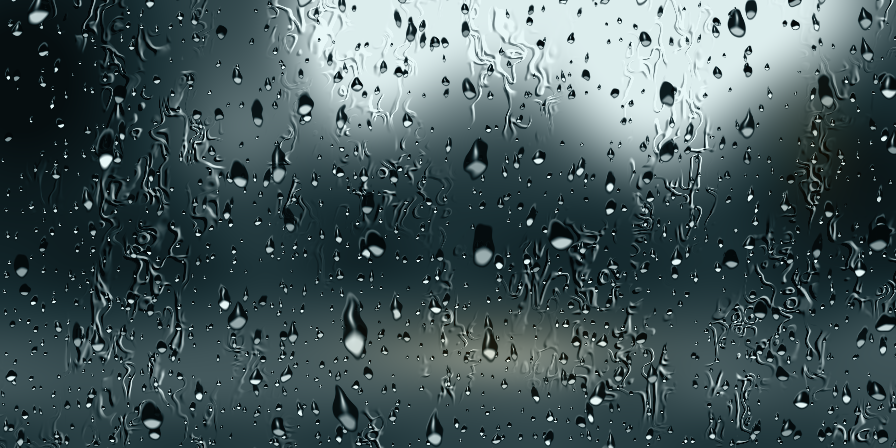
Write a Shadertoy shader that draws this texture.

```glsl
const float SKY_TONE = 0.92;
const float NIGHT_TONE = 0.05;
const float DROP_SHADE = 0.03;
const float RIVULET_GAIN = 0.6;
const vec2 RIVULET_SCALE = vec2(58.0, 22.0);
const vec2 DROP_RADIUS = vec2(0.11, 0.21);    // smallest and largest, in cells
const vec2 LARGE_CELL = vec2(0.145, 0.18);
const vec2 MEDIUM_CELL = vec2(0.078, 0.096);
const vec2 SMALL_CELL = vec2(0.046, 0.058);
const vec2 TINY_CELL = vec2(0.028, 0.037);
const vec3 COOL_TINT = vec3(-0.08, 0.012, 0.036);
const vec3 SKY_TINT = vec3(-0.055, 0.008, 0.008);
const vec3 WARM_TINT = vec3(0.06, 0.02, -0.03);

vec4 hash4(vec2 p) {
    vec4 h = fract(p.xyxy * vec4(0.1031, 0.1030, 0.0973, 0.1099));
    h += dot(h, h.wzxy + 33.33);
    return fract((h.xxyz + h.yzzw) * h.zywx);
}

float noise(vec2 p) {
    vec2 i = floor(p), f = fract(p);
    f = f * f * (3.0 - 2.0 * f);
    float low = mix(hash4(i).x, hash4(i + vec2(1, 0)).x, f.x);
    float high = mix(hash4(i + vec2(0, 1)).x, hash4(i + vec2(1, 1)).x, f.x);
    return mix(low, high, f.y);
}

float blob(vec2 p, vec2 center, vec2 size) {
    vec2 q = (p - center) / size;
    return exp(-dot(q, q));
}

// Defocused view behind the glass, as a single tone
float scene(vec2 p) {
    float tone = mix(0.23, 0.31, smoothstep(0.0, 0.17, p.y));
    tone = mix(tone, 0.15, smoothstep(0.2, 0.42, p.y));
    tone = mix(tone, 0.25, smoothstep(0.5, 0.75, p.y));
    tone += 0.2 * blob(p, vec2(0.53, 0.7), vec2(0.16, 0.2));
    tone += 0.17 * blob(p, vec2(1.12, 0.2), vec2(0.24, 0.06));
    tone += 0.07 * (noise(p * vec2(5.0, 7.0)) - 0.5);
    float night = blob(p, vec2(0.05, 0.82), vec2(0.32, 0.36))
                + 0.7 * blob(p, vec2(1.96, 0.62), vec2(0.17, 0.2));
    tone = mix(tone, NIGHT_TONE, min(night * 1.1, 1.0));
    float sky = blob(p, vec2(0.8, 0.93), vec2(0.18, 0.26))
              + blob(p, vec2(1.1, 1.03), vec2(0.26, 0.26))
              + blob(p, vec2(1.46, 0.86), vec2(0.21, 0.27))
              + blob(p, vec2(1.72, 1.02), vec2(0.26, 0.22));
    return mix(tone, SKY_TONE, smoothstep(0.05, 1.05, sky));
}

// Thin wrinkled water trails
float rivulet(vec2 p) {
    vec2 q = p * RIVULET_SCALE;
    q += 3.0 * (noise(p * 34.0) - 0.5);
    float ridge = 1.0 - abs(2.0 * noise(q) - 1.0);
    return smoothstep(0.68, 0.98, ridge);
}

float addRivulets(float tone, vec2 p) {
    float patches = smoothstep(0.42, 0.72, noise(p * vec2(11.0, 5.0) + 7.0));
    patches *= smoothstep(0.3, 0.65, noise(p * vec2(38.0, 21.0) + 3.0));
    float relief = rivulet(p) - 0.8 * rivulet(p + vec2(0.005, 0.004));
    return tone + RIVULET_GAIN * patches * relief;
}

// Dark lens with a bright foot and a glint
float shadeDrop(vec2 q, float d, float behind, vec4 look) {
    float bright = smoothstep(0.45, 0.85, behind);
    float tone = DROP_SHADE + 0.1 * look.x * behind;
    float foot = smoothstep(-0.1, -0.4, q.y + 0.35 * q.x * q.x)
               * smoothstep(1.0, 0.75, d);
    tone = mix(tone, mix(0.55, 1.0, look.w), foot);
    float streak = blob(q, vec2(0.4 * look.y - 0.35, 0.3), vec2(0.2, 0.38));
    tone += 0.75 * streak * step(0.4, look.z);
    float rim = smoothstep(0.7, 0.95, d) * smoothstep(0.0, 0.6, q.y - 0.4 * q.x);
    return tone + 0.35 * rim * (1.0 - bright) * step(0.3, look.w);
}

float addDrops(float tone, vec2 p, vec2 cell, float density, float seed) {
    float behind = tone;
    vec2 home = floor(p / cell);
    for (int j = -1; j <= 1; j++)
    for (int i = -1; i <= 1; i++) {
        vec2 id = home + vec2(i, j);
        vec4 place = hash4(id + seed);
        if (place.x > density) continue;
        vec4 look = hash4(id + seed + 51.7);
        vec2 center = (id + 0.5 + 0.6 * (place.yz - 0.5)) * cell;
        float radius = cell.x * mix(DROP_RADIUS.x, DROP_RADIUS.y, place.w * place.w);
        float stretch = 1.2 + 1.7 * look.x * look.x * look.x;
        vec2 q = (p - center) / radius;
        q.x += 0.5 * (look.y - 0.5) * q.y;
        q += 0.5 * (noise(q * 0.9 + id * 5.3) - 0.5);
        q.y /= stretch;
        q.x /= 1.0 - 0.6 * look.z * smoothstep(-0.4, 1.0, q.y);
        float d = length(q);
        float soft = min(0.8 / (iResolution.y * radius), 0.4);
        float cover = 1.0 - smoothstep(1.0 - soft, 1.0 + soft, d);
        tone = mix(tone, shadeDrop(q, d, behind, look), cover);
    }
    return tone;
}

void mainImage(out vec4 fragColor, in vec2 fragCoord) {
    vec2 p = fragCoord / iResolution.y;
    float tone = addRivulets(scene(p), p);

    // Fine drops crowd the lower pane
    float crowd = mix(1.0, 0.4, smoothstep(0.35, 0.9, p.y));
    tone = addDrops(tone, p, TINY_CELL, 0.55 * crowd, 11.0);
    tone = addDrops(tone, p, SMALL_CELL, 0.6 * crowd, 137.0);
    tone = addDrops(tone, p, MEDIUM_CELL, 0.55, 271.0);
    tone = addDrops(tone, p, LARGE_CELL, 0.36, 419.0);

    // Cool grade with two faint warm patches
    tone = clamp(tone, 0.03, 0.96);
    vec3 color = tone + mix(COOL_TINT, SKY_TINT, tone) * smoothstep(-0.05, 0.2, tone);
    float warmth = blob(p, vec2(1.1, 0.22), vec2(0.3, 0.09))
                 + 0.7 * blob(p, vec2(1.82, 0.68), vec2(0.1, 0.14));
    color += WARM_TINT * warmth;
    fragColor = vec4(clamp(color, 0.0, 1.0), 1.0);
}
```
